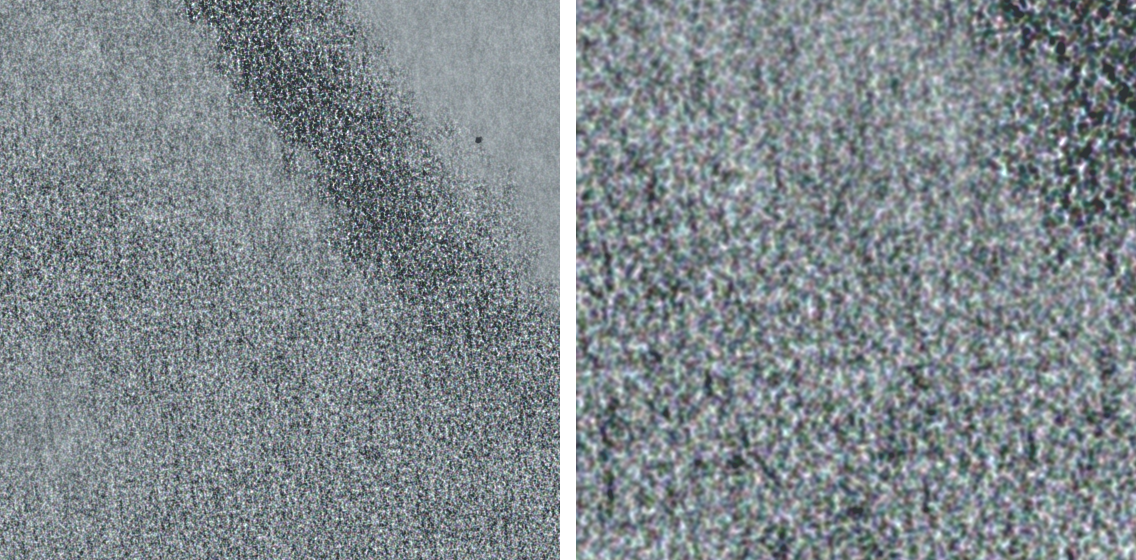
Left: the whole. Right: its middle third, enlarged.
A Shadertoy shader for this texture:

```glsl
#define GRAIN_SCALE vec2(170.0, 122.0)
#define FINE_SCALE 275.0
#define CLUMP_SCALE vec2(82.0, 40.0)
#define STREAK_SCALE vec2(62.0, 14.0)
#define TINT_SCALE vec2(165.0, 125.0)
#define GRAIN_CONTRAST 0.122
#define CLUMP_CONTRAST 0.036
#define STREAK_CONTRAST 0.022
#define TINT_STRENGTH 0.034
#define BASE_COLOR vec3(0.505, 0.539, 0.557)
#define SPECK_CENTER vec2(0.855, 0.75)
#define SPECK_RADIUS 0.007

// Integer hash giving a unit gradient for each lattice point
vec2 gradientAt(ivec2 cell) {
    uint h = uint(cell.x) * 1597334677u ^ uint(cell.y) * 3812015801u;
    h = (h ^ (h >> 16)) * 2146121005u;
    h = (h ^ (h >> 15)) * 2221713035u;
    h ^= h >> 16;
    float angle = float(h & 65535u) * 6.2831853 / 65536.0;
    return vec2(cos(angle), sin(angle));
}

// Gradient noise scaled to a standard deviation near one
float noise(vec2 p) {
    ivec2 i = ivec2(floor(p));
    vec2 f = fract(p);
    vec2 w = f * f * f * (f * (f * 6.0 - 15.0) + 10.0);
    float a = dot(gradientAt(i), f);
    float b = dot(gradientAt(i + ivec2(1, 0)), f - vec2(1, 0));
    float c = dot(gradientAt(i + ivec2(0, 1)), f - vec2(0, 1));
    float d = dot(gradientAt(i + ivec2(1, 1)), f - vec2(1, 1));
    return mix(mix(a, b, w.x), mix(c, d, w.x), w.y) * 4.1;
}

// Soft elliptical patch
float patchMask(vec2 p, vec2 center, vec2 radius) {
    vec2 q = (p - center) / radius;
    return exp(-dot(q, q));
}

void mainImage(out vec4 fragColor, in vec2 fragCoord) {
    vec2 uv = fragCoord / iResolution.xy;
    float depth = 1.0 - uv.y;

    // Regions laid out across a ragged diagonal
    float ragged = 0.016 * noise(uv * 6.0 + 3.0) + 0.015 * noise(uv * 28.0 + 9.0);
    float across = uv.x - 0.7 * depth + ragged;
    float band = smoothstep(0.27, 0.36, across) * (1.0 - smoothstep(0.44, 0.62, across));
    band *= 1.0 - smoothstep(0.26, 0.85, depth);
    float calm = smoothstep(0.54, 0.69, across);
    float upperLeft = (1.0 - smoothstep(0.27, 0.35, across))
                    * (1.0 - smoothstep(0.08, 0.42, depth - 0.35 * uv.x));
    float lowerLeft = patchMask(uv + ragged, vec2(0.08, 0.22), vec2(0.15, 0.14));
    float leftShade = patchMask(uv + ragged, vec2(0.08, 0.56), vec2(0.26, 0.18));
    float lowerRight = smoothstep(0.9, 1.6, uv.x + depth);

    // Upright clumps and long faint streaks
    vec2 slanted = uv + vec2(0.12 * uv.y, 0.0);
    float clump = noise(slanted * CLUMP_SCALE + 23.9);
    float streak = noise(slanted * STREAK_SCALE + 71.7);
    float mottle = 0.012 * noise(uv * 9.0 + 17.0) + 0.016 * noise(uv * vec2(27.0, 19.0) + 5.0);

    // Contrast and brightness of each region
    float roughness = 1.0 + 0.28 * band + 0.14 * leftShade + 0.12 * lowerRight;
    roughness *= (1.0 - 0.77 * calm) * (1.0 - 0.4 * upperLeft) * (1.0 - 0.45 * lowerLeft);
    float level = 0.085 * calm + 0.035 * upperLeft + 0.03 * lowerLeft
                - 0.13 * band - 0.035 * leftShade - 0.02 * lowerRight;
    level += mottle * (1.0 - 0.6 * calm);

    // Grains on two turned lattices, with bright glints in the dark band
    vec2 p = uv + vec2(0.1, -0.06) * uv.yx;
    vec2 turned = mat2(0.82, 0.57, -0.57, 0.82) * uv;
    float grain = 0.76 * noise(p * GRAIN_SCALE) + 0.65 * noise(turned * FINE_SCALE + 41.3);
    grain += (0.06 + 0.14 * band) * (grain * grain - 1.0);
    grain *= 1.0 - 0.1 * clump;

    // Green, violet and blue tints
    float violet = noise(p * TINT_SCALE + 113.1);
    float blue = noise(turned * TINT_SCALE + 207.9);
    vec3 tint = violet * vec3(0.7, -0.6, 0.4) + blue * vec3(-0.5, 0.0, 0.9);

    vec3 color = BASE_COLOR + level + GRAIN_CONTRAST * roughness * grain;
    color += CLUMP_CONTRAST * (0.2 + 0.8 * roughness) * clump;
    color += STREAK_CONTRAST * (1.0 - 0.6 * calm) * streak;
    color += TINT_STRENGTH * min(roughness, 1.2) * tint;
    color = max(color, vec3(0.18, 0.20, 0.21));

    // Lone dark speck
    float speckDistance = length((uv - SPECK_CENTER) * vec2(0.9, 1.1)) + 0.001 * noise(uv * 160.0);
    float speck = 1.0 - smoothstep(0.45, 1.15, speckDistance / SPECK_RADIUS);
    color = mix(color, vec3(0.18, 0.20, 0.23), 0.9 * speck);

    fragColor = vec4(clamp(color, 0.0, 1.0), 1.0);
}
```
